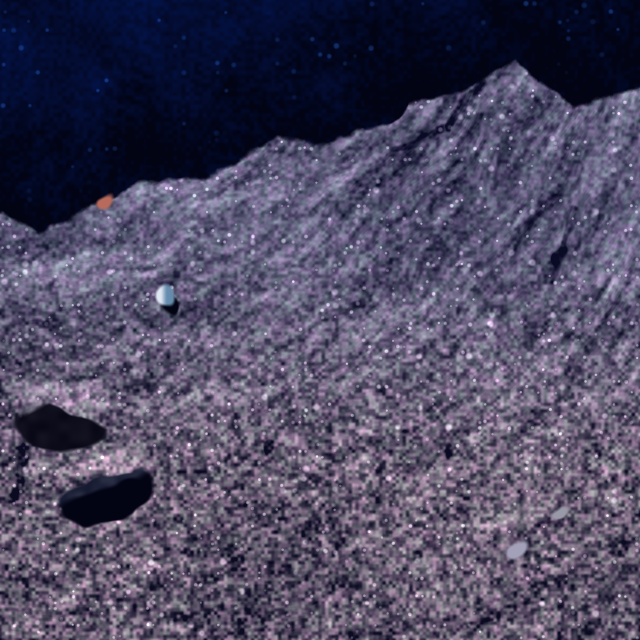
A WebGL 2 fragment shader for this texture:

```glsl
#version 300 es
precision highp float;
// A gritty violet rock slope under a deep blue shadow, with two hollows at lower left.
// The ridge is a sum of linear ramps; the slope is slanted fractal relief lit from the
// upper left, covered with grains, glints, cracks and a few loose stones.
uniform vec2 u_resolution;
out vec4 fragColor;

const vec3 SHADE = vec3(0.065, 0.065, 0.165);
const vec3 PALE = vec3(0.62, 0.59, 0.69);
const vec3 INK = vec3(0.008, 0.012, 0.075);
const vec3 NAVY = vec3(0.012, 0.07, 0.27);

float hash(vec2 p) { return fract(sin(dot(p, vec2(127.1, 311.7))) * 43758.5); }

mat2 rot(float a) { return mat2(cos(a), -sin(a), sin(a), cos(a)); }

float noise(vec2 p) {
  vec2 i = floor(p), f = fract(p);
  f = f * f * (3.0 - 2.0 * f);
  float low = mix(hash(i), hash(i + vec2(1, 0)), f.x);
  float high = mix(hash(i + vec2(0, 1)), hash(i + vec2(1, 1)), f.x);
  return mix(low, high, f.y);
}

float fbm(vec2 p) {
  float sum = 0.0, amp = 0.5;
  for (int i = 0; i < 5; i++) {
    sum += amp * noise(p);
    p = rot(0.5) * p * 2.03 + 7.3;
    amp *= 0.53;
  }
  return sum;
}

// Scattered round dots, one candidate per cell
float glints(vec2 p, float cells, float share) {
  vec2 id = floor(p * cells);
  vec2 centre = 0.35 + 0.3 * vec2(hash(id + 3.1), hash(id + 8.7));
  float radius = 0.16 + 0.2 * hash(id + 5.9);
  float dotMask = 1.0 - smoothstep(radius * 0.4, radius + 0.12, length(fract(p * cells) - centre));
  return dotMask * step(1.0 - share, hash(id)) * (0.4 + 0.6 * hash(id + 1.7));
}

float ramp(float x, float a, float b, float rise) {
  return rise * clamp((x - a) / (b - a), 0.0, 1.0);
}

float ridge(float x) {
  float y = 0.668 + ramp(x, 0.0, 0.058, -0.03) + ramp(x, 0.058, 0.143, 0.037);
  y += ramp(x, 0.143, 0.215, 0.036) + ramp(x, 0.215, 0.32, 0.013);
  y += ramp(x, 0.32, 0.43, 0.061) + ramp(x, 0.43, 0.51, -0.009);
  y += ramp(x, 0.51, 0.61, 0.029) + ramp(x, 0.61, 0.64, 0.032);
  y += ramp(x, 0.64, 0.72, 0.017) + ramp(x, 0.72, 0.805, 0.052);
  y += ramp(x, 0.805, 0.84, -0.036) + ramp(x, 0.84, 0.9, -0.037);
  return y + ramp(x, 0.9, 0.96, 0.013) + ramp(x, 0.96, 1.0, 0.024);
}

float ellipse(vec2 p, vec2 c, vec2 r, float a) {
  return (length(rot(a) * (p - c) / r) - 1.0) * min(r.x, r.y);
}

// Signed height above a line through a at the given angle
float above(vec2 p, vec2 a, float angle) { return dot(p - a, vec2(-sin(angle), cos(angle))); }

float fill(float d) { return 1.0 - smoothstep(-0.003, 0.003, d); }

float crack(vec2 p, vec2 a, vec2 b, float width) {
  vec2 ab = b - a;
  float t = clamp(dot(p - a, ab) / dot(ab, ab), 0.0, 1.0);
  return 1.0 - smoothstep(width * 0.3, width, length(p - a - ab * t));
}

// Folds run up to the right and steepen across the slope
float relief(vec2 p) {
  vec2 q = rot(mix(0.4, 1.0, p.x)) * (p - vec2(0.5, 0.6));
  q += 0.025 * (noise(p * 13.0) - 0.5);
  return fbm(q * vec2(9.0, 20.0) + 20.0);
}

vec3 slope(vec2 p, vec2 w, float depth) {
  float grit = smoothstep(0.68, 0.2, p.y);
  float lit = relief(p) - relief(p + vec2(-0.0035, 0.006));
  float tone = 0.52 + lit * mix(2.3, 1.5, grit) + 0.5 * (fbm(p * 6.0 + 4.0) - 0.5);
  tone += (noise(p * 95.0) - 0.5) * mix(0.3, 0.6, grit);
  tone += (noise(p * 190.0) - 0.5) * mix(0.4, 0.85, grit);
  tone += 0.12 * exp(-depth * 25.0);
  // Pale banks and dark seams
  tone += 0.25 * crack(w, vec2(0.0, 0.557), vec2(0.2, 0.6), 0.02);
  tone += 0.3 * crack(w, vec2(0.04, 0.385), vec2(0.14, 0.375), 0.035);
  tone += 0.25 * crack(w, vec2(0.06, 0.27), vec2(0.22, 0.285), 0.025);
  tone += 0.15 * crack(w, vec2(0.58, 0.37), vec2(0.56, 0.18), 0.03);
  tone -= 0.4 * crack(w, vec2(0.9, 0.67), vec2(0.86, 0.565), 0.009);
  tone -= 0.4 * crack(w, vec2(0.75, 0.875), vec2(0.7, 0.8), 0.01);
  tone -= 0.35 * crack(w, vec2(0.7, 0.8), vec2(0.62, 0.77), 0.01);
  tone -= 0.3 * crack(w, vec2(0.82, 0.23), vec2(0.82, 0.11), 0.012);
  tone -= 0.5 * crack(w, vec2(0.035, 0.3), vec2(0.03, 0.23), 0.014);
  tone -= 0.6 * (fill(ellipse(w, vec2(0.42, 0.3), vec2(0.009), 0.0)) + fill(ellipse(w, vec2(0.704, 0.298), vec2(0.007, 0.012), 0.0)));
  vec3 col = mix(SHADE, PALE, max(tone, -0.05));
  col *= mix(vec3(0.98, 1.0, 1.04), vec3(1.04, 0.98, 0.94), grit);
  col *= 1.0 + 0.16 * (noise(p * 130.0 + 9.0) - 0.5) * vec3(1.0, -0.6, 0.6);
  return col + vec3(0.42, 0.39, 0.4) * (glints(p, 110.0, 0.08) + glints(p + 0.37, 62.0, 0.05));
}

void main() {
  vec2 p = gl_FragCoord.xy / u_resolution;
  vec2 w = p + 0.014 * (vec2(noise(p * 45.0), noise(p * 45.0 + 31.0)) - 0.5);
  float depth = ridge(w.x) - p.y + 0.02 * (fbm(p * 28.0) - 0.5);
  // Blue ground in shadow, darkest beside the ridge
  float blue = smoothstep(0.0, 0.3, -depth) * 0.65 + 0.9 * (fbm(p * 14.0) - 0.45);
  blue += 0.5 * (noise(p * 150.0) - 0.5);
  vec3 col = mix(INK, NAVY, clamp(blue, 0.0, 1.2));
  col += vec3(0.06, 0.16, 0.3) * glints(p, 75.0, 0.06) * smoothstep(0.01, 0.12, -depth);
  col = mix(col, slope(p, w, max(depth, 0.0)), smoothstep(-0.004, 0.005, depth));
  // Hollows, the lower one with a dim blue inner face
  float upper = max(ellipse(w, vec2(0.098, 0.334), vec2(0.072, 0.036), 0.0), above(w, vec2(0.09, 0.364), -0.4));
  float lower = max(ellipse(w, vec2(0.167, 0.222), vec2(0.078, 0.038), 0.32), above(w, vec2(0.11, 0.247), 0.18));
  col = mix(col, vec3(0.025, 0.025, 0.08) + 0.05 * noise(p * 60.0), fill(upper));
  vec3 face = vec3(0.12, 0.14, 0.23) + 0.1 * (noise(p * 80.0) - 0.5);
  col = mix(col, mix(INK, face, smoothstep(-0.004, 0.006, above(w, vec2(0.1, 0.212), 0.34))), fill(lower));
  // Loose stones
  col = mix(col, INK, fill(ellipse(w, vec2(0.264, 0.522), vec2(0.013, 0.018), 0.4)));
  col = mix(col, mix(vec3(0.4, 0.55, 0.68), vec3(0.88, 0.9, 0.95), smoothstep(0.262, 0.25, p.x)), fill(ellipse(w, vec2(0.255, 0.54), vec2(0.012, 0.018), 0.4)));
  col = mix(col, vec3(0.72, 0.42, 0.36), fill(ellipse(w, vec2(0.164, 0.684), vec2(0.013, 0.009), 0.4)));
  col = mix(col, vec3(0.64, 0.63, 0.73), fill(ellipse(w, vec2(0.807, 0.141), vec2(0.015, 0.01), 0.5)));
  col = mix(col, vec3(0.6, 0.6, 0.66), fill(ellipse(w, vec2(0.872, 0.197), vec2(0.012, 0.009), 0.3)));
  fragColor = vec4(clamp(col, 0.0, 1.0), 1.0);
}
```
